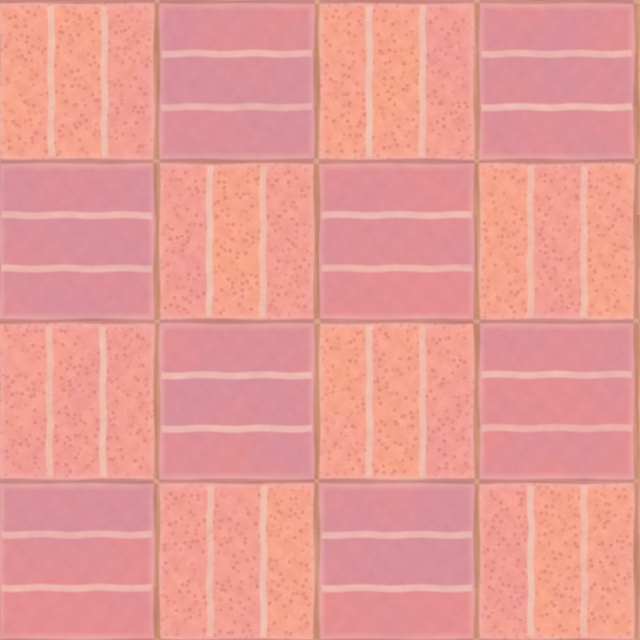
Reproduce this pattern procedurally as a WebGL 1 fragment shader.

```glsl
precision highp float;
// Basket-weave paving: a four by four checker of square tiles, each split
// into three bricks by two pale joints that alternate in direction. Layered
// sines mottle the clay and cellular noise pits the upright bricks.

uniform vec2 u_resolution;

const float TILES = 4.0;
const float BRICKS = 3.0;
const vec2 SEAM_SHIFT = vec2(0.020, 0.008);
const float SEAM_HALF = 0.017;
const float JOINT_HALF = 0.021;
const float JOINT_INSET = 0.030;
const float PIT_CELLS = 22.0;
const vec3 CORAL = vec3(0.965, 0.635, 0.570);
const vec3 APRICOT = vec3(0.975, 0.650, 0.535);
const vec3 SALMON = vec3(0.940, 0.610, 0.590);
const vec3 MAUVE = vec3(0.850, 0.565, 0.605);
const vec3 ROSE = vec3(0.905, 0.560, 0.565);
const vec3 PIT = vec3(0.830, 0.480, 0.440);
const vec3 CREAM = vec3(0.930, 0.765, 0.690);
const vec3 BLUSH = vec3(0.935, 0.735, 0.705);
const vec3 SEAM_UPRIGHT = vec3(0.770, 0.540, 0.430);
const vec3 SEAM_LEVEL = vec3(0.760, 0.510, 0.480);

float hash(vec2 p) {
  return fract(sin(dot(p, vec2(127.1, 311.7))) * 4375.85);
}

vec2 hash2(vec2 p) {
  return vec2(hash(p), hash(p + 37.3));
}

// Smooth mottling in -1..1 from sines that bend one another.
float mottle(vec2 p) {
  float sum = 0.0;
  float gain = 0.5;
  for (int i = 0; i < 4; i++) {
    p += 0.6 * sin(p.yx * 1.3 + float(i) * 1.7);
    sum += gain * sin(p.x) * cos(p.y);
    p = mat2(1.5, 1.1, -1.1, 1.5) * p + 2.3;
    gain *= 0.6;
  }
  return sum;
}

// x: distance to the nearest scattered point, y: random value of that point.
vec2 cellular(vec2 p) {
  vec2 base = floor(p);
  vec2 nearest = vec2(9.0, 0.0);
  for (int j = -1; j <= 1; j++) {
    for (int i = -1; i <= 1; i++) {
      vec2 id = base + vec2(float(i), float(j));
      float d = length(id + hash2(id) - p);
      if (d < nearest.x) nearest = vec2(d, hash(id + 71.9));
    }
  }
  return nearest;
}

// Soft-edged band covering |d| < halfWidth.
float band(float d, float halfWidth, float soft) {
  return 1.0 - smoothstep(halfWidth - soft, halfWidth + soft, abs(d));
}

void main() {
  vec2 uv = gl_FragCoord.xy / u_resolution;
  float pixel = TILES / min(u_resolution.x, u_resolution.y);
  float soft = max(0.010, pixel);
  vec2 p = uv * TILES + SEAM_SHIFT;
  vec2 tile = floor(p);
  vec2 q = fract(p);
  float upright = mod(tile.x + tile.y, 2.0);

  // Coordinates across and along the bricks of this tile.
  vec2 local = mix(q.yx, q, upright);
  float wobble = 0.004 * sin(local.y * 17.0 + hash(tile) * 40.0);
  float slot = (local.x + wobble + 0.012 * (hash(tile + 5.1) - 0.5)) * BRICKS;
  float brick = clamp(floor(slot), 0.0, BRICKS - 1.0);
  float tone = hash(tile * 3.7 + brick * 11.3 + 2.0);
  float cloud = mottle(p * 5.0 + tone * 9.0);
  float grain = mottle(p * 32.0 + tile * 3.0);

  // Level bricks are smooth and rosy.
  vec3 smoothClay = mix(MAUVE, ROSE, clamp(tone + 0.55 * cloud, 0.0, 1.0));
  smoothClay += 0.014 * grain;

  // Upright bricks are warmer, grainy and pitted.
  vec3 roughClay = mix(CORAL, tone > 0.5 ? APRICOT : SALMON,
                       clamp(0.5 + 0.7 * cloud, 0.0, 1.0));
  roughClay += 0.035 * grain * vec3(0.7, 1.0, 1.0);
  vec2 pit = cellular(p * PIT_CELLS);
  float pitMask = (1.0 - smoothstep(0.12, 0.42, pit.x)) * step(0.45, pit.y);
  roughClay = mix(roughClay, PIT, 0.55 * pitMask * pit.y);
  vec3 color = mix(smoothClay, roughClay, upright);

  // Worn pale rim just inside the tile.
  vec2 edge = min(q, 1.0 - q);
  float rim = 1.0 - smoothstep(0.02, 0.065, min(edge.x, edge.y));
  color = mix(color, BLUSH, rim * (0.40 + 0.20 * cloud));

  // Two pale joints between the three bricks, stopping short of the seam.
  float nearestJoint = clamp(floor(slot + 0.5), 1.0, BRICKS - 1.0);
  float joint = band((slot - nearestJoint) / BRICKS, JOINT_HALF, soft);
  float ends = min(local.y, 1.0 - local.y);
  joint *= smoothstep(JOINT_INSET - soft, JOINT_INSET + soft, ends);
  float wear = 0.72 + 0.22 * hash(tile + nearestJoint * 7.7) + 0.12 * cloud;
  color = mix(color, mix(BLUSH, CREAM, 0.35 + 0.5 * upright) + 0.02 * grain,
              joint * clamp(wear, 0.0, 1.0));

  // Seams between tiles: tan uprights, duller level ones, unevenly worn.
  vec2 seamWidth = SEAM_HALF * (1.0 + 0.25 * sin(p.yx * 9.0 + tile));
  float levelSeam = band(edge.y, seamWidth.y * 0.8, soft);
  float uprightSeam = band(edge.x, seamWidth.x, soft);
  color = mix(color, SEAM_LEVEL + 0.05 * cloud, 0.85 * levelSeam);
  color = mix(color, SEAM_UPRIGHT + 0.06 * cloud, 0.90 * uprightSeam);
  color = mix(color, CREAM, 0.45 * levelSeam * uprightSeam);
  gl_FragColor = vec4(clamp(color, 0.0, 1.0), 1.0);
}
```
